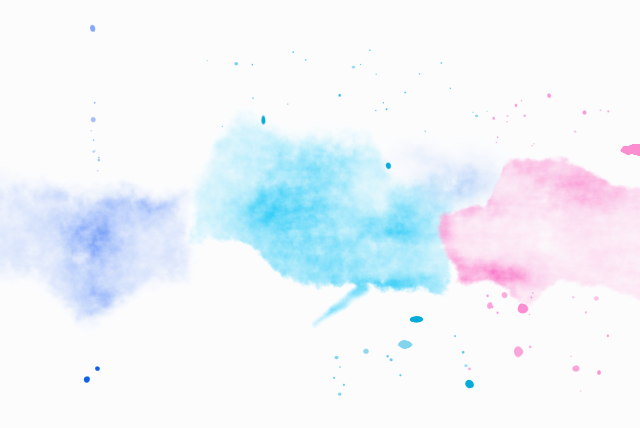
Write a Shadertoy shader that draws this background.

```glsl
// Three watercolour washes (blue, cyan, pink) cross white paper amid fine splatter.
// Each wash is a band between two edge curves, roughened by gradient noise and
// filled with soft pools of pigment; drops are wobbly discs, mostly hashed.

#define PAPER vec3(0.988, 0.99, 0.992)
#define BLUE vec3(0.40, 0.58, 0.97)
#define CYAN vec3(0.19, 0.80, 0.97)
#define PINK vec3(0.98, 0.48, 0.79)
#define LAVENDER vec3(0.62, 0.74, 0.97)
#define DEEP_BLUE vec3(0.05, 0.38, 0.90)
#define DEEP_CYAN vec3(0.02, 0.67, 0.85)
#define ROUGHNESS 0.045
#define GRAIN 1.1
#define RIM 0.13

vec2 hash2(vec2 p) {
  vec3 q = fract(p.xyx * vec3(0.1031, 0.1030, 0.0973));
  q += dot(q, q.yzx + 33.33);
  return fract((q.xx + q.yz) * q.zy);
}

float corner(vec2 i, vec2 f, vec2 o) {
  return dot(hash2(i + o) * 2.0 - 1.0, f - o);
}

float gradientNoise(vec2 p) {
  vec2 i = floor(p), f = fract(p), o = vec2(0, 1);
  vec2 u = f * f * f * (f * (f * 6.0 - 15.0) + 10.0);
  return mix(mix(corner(i, f, o.xx), corner(i, f, o.yx), u.x),
    mix(corner(i, f, o.xy), corner(i, f, o.yy), u.x), u.y);
}

float fbm(vec2 p) {
  float sum = 0.0, amp = 0.6;
  for (int i = 0; i < 5; i++) {
    sum += amp * gradientNoise(p);
    p = mat2(1.6, 1.2, -1.2, 1.6) * p + 7.3;
    amp *= 0.55;
  }
  return sum;
}

float ramp(float a, float b, float x) { return smoothstep(a, b, x); }
float bump(float x, float c, float w) { x = (x - c) / w; return exp(-x * x); }
float pool(vec2 p, float x, float y, float rx, float ry) {
  return bump(p.x, x, rx) * bump(p.y, y, ry);
}

// Pigment cover: soft at the border, with a darker dried rim
float wash(float depth, float softness, float pigment) {
  float rim = RIM * exp(-max(depth, 0.0) / 0.008);
  return ramp(0.0, softness, depth) * clamp(pigment + rim, 0.0, 1.0);
}

float drop(vec2 p, float x, float y, float r, float stretch) {
  vec2 q = (p - vec2(x, y)) / vec2(1, stretch);
  float d = length(q) - r * (1.0 + 0.35 * gradientNoise(p * 70.0));
  float aa = 0.8 / iResolution.y;
  return 1.0 - ramp(-aa, aa, d);
}

// Drops scattered in a box, most of them tiny
float splatter(vec2 p, vec2 center, vec2 extent, int count, float size, float seed) {
  float ink = 0.0;
  for (int i = 0; i < count; i++) {
    vec2 id = vec2(float(i) * 3.7, seed), k = hash2(id + 50.0);
    vec2 c = center + extent * (hash2(id) * 2.0 - 1.0);
    float r = size * (0.28 + 0.72 * pow(k.x, 4.0));
    ink = max(ink, drop(p, c.x, c.y, r, 0.8 + 0.4 * k.y) * (0.35 + 0.6 * k.y));
  }
  return ink;
}

void mainImage(out vec4 fragColor, in vec2 fragCoord) {
  vec2 p = fragCoord / iResolution.xy * vec2(1.5, 1);
  float coarse = fbm(p * 9.0), fine = fbm(p * 34.0 + 4.0);
  float streaks = fbm(p * vec2(6, 32));
  float rough = ROUGHNESS * (coarse + 0.45 * fine);
  float grain = max(0.0, 1.0 + GRAIN * (0.65 * coarse + 0.8 * fine + 0.3 * streaks));
  vec2 w = p + 0.06 * vec2(coarse, fbm(p * 8.0 + 21.0));
  float x = p.x, y = p.y;
  vec3 col = PAPER;

  // Blue wash, left
  float top = 0.6 - 0.025 * ramp(0.05, 0.25, x);
  float bottom = 0.325 - 0.1 * bump(x, 0.2, 0.07) - 0.03 * bump(x, 0.3, 0.07);
  float depth = min(min(top - y, y - bottom), 0.46 - x) + rough;
  float pigment = 0.17 + 0.55 * pool(w, 0.215, 0.44, 0.07, 0.08)
    + 0.32 * pool(w, 0.355, 0.52, 0.07, 0.035) + 0.25 * pool(w, 0.24, 0.3, 0.06, 0.04);
  col = mix(col, BLUE, wash(depth, 0.06, pigment * grain));

  // Cyan wash, centre, with a brushed tail
  top = 0.59 + 0.165 * ramp(0.43, 0.57, x) - 0.05 * ramp(0.58, 0.7, x)
    - 0.11 * ramp(0.86, 0.93, x) + 0.03 * ramp(0.95, 1.05, x);
  bottom = 0.43 - 0.105 * ramp(0.54, 0.72, x) - 0.03 * ramp(0.96, 1.05, x);
  float side = 1.06 + 0.1 * ramp(0.48, 0.56, y);
  depth = min(min(top - y, y - bottom), min(x - 0.44, side - x));
  vec2 axis = vec2(0.115, 0.085), q = p - vec2(0.738, 0.243);
  float along = clamp(dot(q, axis) / dot(axis, axis), 0.0, 1.0);
  float tail = 0.014 + 0.008 * along - length(q - axis * along);
  depth = max(depth + rough, tail + 0.25 * rough);
  pigment = 0.16 + 0.5 * pool(w, 0.69, 0.5, 0.12, 0.09) + 0.28 * pool(w, 0.74, 0.62, 0.13, 0.06)
    + 0.45 * pool(w, 0.94, 0.48, 0.08, 0.06) + 0.28 * pool(w, 0.76, 0.38, 0.2, 0.07)
    + 0.4 * pool(w, 0.93, 0.33, 0.14, 0.03) + 0.45 * pool(p, 0.77, 0.27, 0.06, 0.04)
    - 0.14 * pool(w, 0.87, 0.56, 0.035, 0.07);
  pigment = max(pigment, 0.0) * (1.0 - 0.7 * ramp(1.02, 1.13, x));
  col = mix(col, CYAN, wash(depth, 0.018 + 0.05 * ramp(0.45, 0.62, y), pigment * grain));
  float haze = 0.5 * pool(w, 1.08, 0.57, 0.08, 0.05) + 0.15 * pool(w, 0.99, 0.63, 0.06, 0.03);
  col = mix(col, LAVENDER, min(haze * grain, 1.0));

  // Pink wash, right, lifting the colour beneath
  top = 0.505 + 0.02 * ramp(1.02, 1.1, x) + 0.11 * ramp(1.13, 1.2, x) - 0.075 * ramp(1.3, 1.5, x);
  bottom = 0.335 - 0.055 * bump(x, 1.235, 0.05) - 0.04 * ramp(1.38, 1.5, x);
  side = 1.065 - 0.045 * ramp(0.36, 0.44, y);
  depth = min(min(top - y, y - bottom), x - side) + 0.7 * rough;
  pigment = 0.14 + 0.35 * bump(x, side + 0.018, 0.025) + 0.55 * pool(w, 1.18, 0.36, 0.07, 0.035)
    + 0.35 * pool(w, 1.12, 0.515, 0.08, 0.02) + 0.35 * pool(w, 1.38, 0.56, 0.11, 0.055)
    + 0.22 * pool(w, 1.24, 0.61, 0.07, 0.03);
  col = mix(col, PAPER, 0.85 * ramp(0.0, 0.02, depth));
  col = mix(col, PINK, wash(depth, 0.016, pigment * max(0.0, grain + 0.5 * streaks)));

  // Fine splatter
  float cyan = max(splatter(p, vec2(0.82, 0.79), vec2(0.34, 0.1), 24, 0.005, 8.0),
    splatter(p, vec2(0.95, 0.17), vec2(0.18, 0.1), 12, 0.008, 15.0));
  float pink = max(splatter(p, vec2(1.29, 0.71), vec2(0.15, 0.07), 15, 0.005, 23.0),
    splatter(p, vec2(1.27, 0.2), vec2(0.17, 0.12), 17, 0.007, 31.0));
  float blue = splatter(p, vec2(0.222, 0.72), vec2(0.01, 0.12), 9, 0.006, 3.0);

  // Larger drops
  blue = max(blue, drop(p, 0.217, 0.934, 0.006, 1.3));
  cyan = max(cyan, max(drop(p, 1.1, 0.102, 0.01, 1.0), drop(p, 0.91, 0.613, 0.006, 1.3)));
  cyan = max(cyan, max(drop(p, 0.617, 0.72, 0.005, 1.8), drop(p, 0.977, 0.254, 0.015, 0.5)));
  cyan = max(cyan, 0.5 * drop(p, 0.949, 0.195, 0.016, 0.6));
  pink = max(pink, max(drop(p, 1.225, 0.279, 0.012, 0.9), drop(p, 1.5, 0.65, 0.045, 0.3)));
  pink = max(pink, 0.8 * max(drop(p, 1.215, 0.178, 0.01, 1.3), drop(p, 1.35, 0.139, 0.008, 0.9)));
  float navy = max(drop(p, 0.203, 0.113, 0.007, 1.0), drop(p, 0.2285, 0.139, 0.005, 1.0));
  col = mix(mix(col, BLUE, 0.8 * blue), DEEP_CYAN, cyan);
  col = mix(mix(col, PINK, 0.85 * pink), DEEP_BLUE, navy);
  fragColor = vec4(col, 1);
}
```
